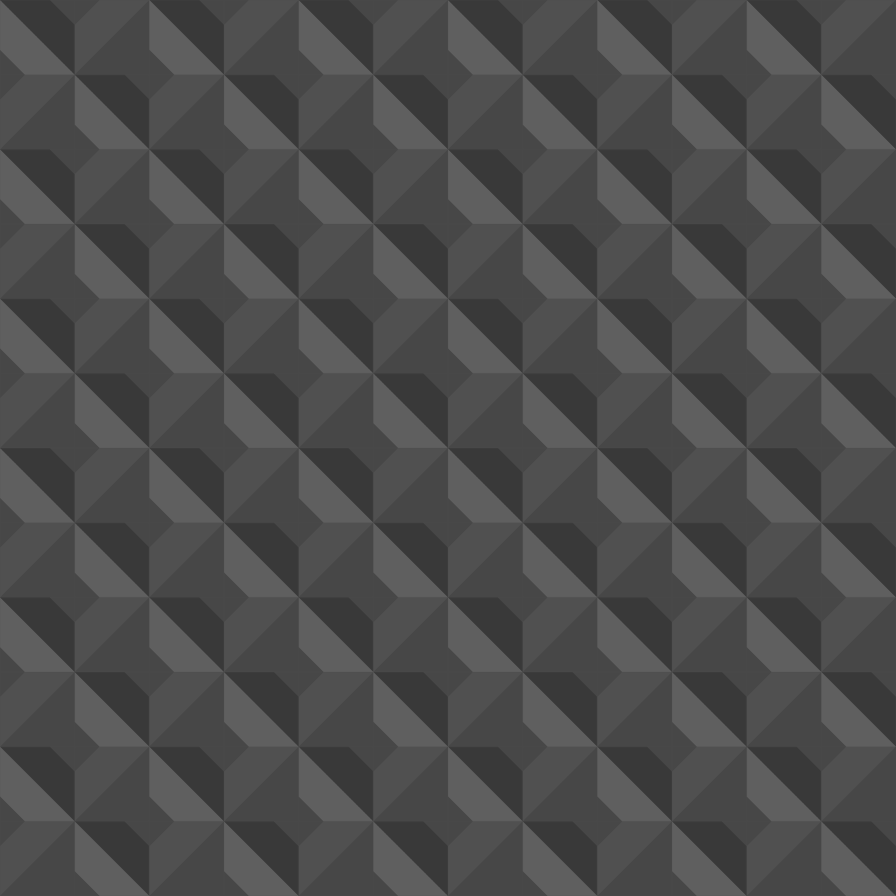
This pattern is drawn by a Shadertoy shader. Its source:

```glsl
// Grey faceted checkerboard of bevelled folds, twelve cells across and down.

// Flat shade of the facet under p, measured in cells
float facetShade(vec2 p) {
    vec2 cell = floor(p);
    vec2 f = fract(p);
    float base = 0.278;
    float shade = base;

    if (mod(cell.x + cell.y, 2.0) < 0.5) {
        // Raised cell: soft upper-left facet with a clipped corner
        float d = f.y - f.x;
        if (d > 0.0 && d < 2.0 / 3.0) shade = 0.312;
    } else {
        // Folded cell: bright facet below the diagonal, dark one above
        float d = f.x + f.y - 1.0;
        if (abs(d) < 2.0 / 3.0) shade = d < 0.0 ? 0.373 : 0.225;
    }

    // Faint seam along the cell borders
    vec2 border = min(f, 1.0 - f);
    float seam = 1.0 - smoothstep(0.0, 0.016, min(border.x, border.y));
    return mix(shade, 0.31, 0.2 * seam);
}

void mainImage(out vec4 fragColor, in vec2 fragCoord) {
    const int SAMPLES = 4;
    float shade = 0.0;

    // Average a grid of samples in each pixel to smooth the edges
    for (int y = 0; y < SAMPLES; y++) {
        for (int x = 0; x < SAMPLES; x++) {
            vec2 offset = (vec2(x, y) + 0.5) / float(SAMPLES) - 0.5;
            vec2 uv = (fragCoord + offset) / iResolution.xy;
            shade += facetShade(uv * 12.0);
        }
    }
    shade /= float(SAMPLES * SAMPLES);

    fragColor = vec4(vec3(shade), 1.0);
}
```
